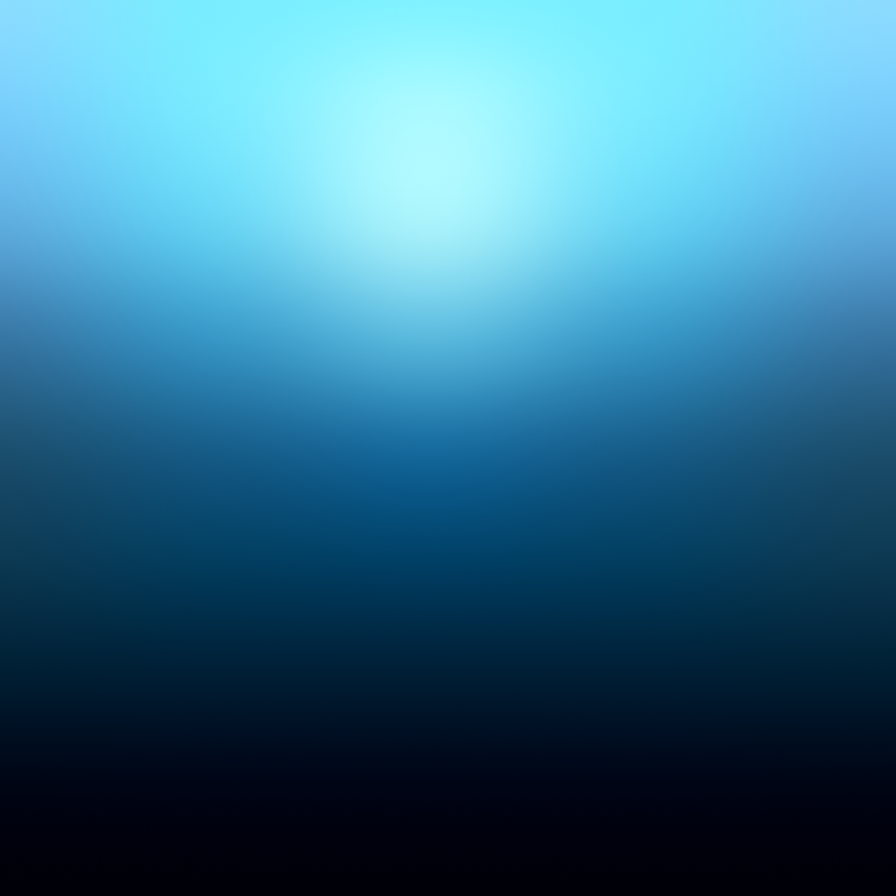
Give the GLSL for this background, as a Shadertoy shader.

```glsl
const float GLOW_X = 0.48;         // horizontal centre of the light
const float GLOW_WIDTH = 0.17;     // falloff of the bright core
const float EDGE_START = 0.22;     // distance where the side tint begins
const float EDGE_END = 0.52;       // distance where the side tint is full
const float DITHER = 1.0 / 255.0;  // grain that hides banding

const int STOPS = 9;

// Vertical gradients, evenly spaced from bottom to top
const vec3 CORE[STOPS] = vec3[STOPS](
    vec3(0.00, 0.00, 0.03), vec3(0.00, 0.02, 0.085), vec3(0.00, 0.12, 0.21),
    vec3(0.00, 0.25, 0.40), vec3(0.09, 0.42, 0.62), vec3(0.36, 0.73, 0.87),
    vec3(0.66, 0.95, 0.985), vec3(0.67, 0.98, 1.00), vec3(0.50, 0.95, 1.00));

const vec3 WATER[STOPS] = vec3[STOPS](
    vec3(0.00, 0.00, 0.03), vec3(0.00, 0.02, 0.085), vec3(0.00, 0.12, 0.21),
    vec3(0.01, 0.24, 0.37), vec3(0.09, 0.36, 0.53), vec3(0.20, 0.58, 0.77),
    vec3(0.36, 0.81, 0.95), vec3(0.45, 0.91, 1.00), vec3(0.47, 0.93, 1.00));

const vec3 SIDE[STOPS] = vec3[STOPS](
    vec3(0.00, 0.00, 0.03), vec3(0.00, 0.02, 0.08), vec3(0.00, 0.12, 0.20),
    vec3(0.05, 0.22, 0.32), vec3(0.11, 0.31, 0.43), vec3(0.22, 0.46, 0.64),
    vec3(0.37, 0.67, 0.87), vec3(0.47, 0.80, 0.98), vec3(0.55, 0.86, 1.00));

// Smooth Catmull-Rom curve through the stops of a gradient
vec3 sampleGradient(vec3 stops[STOPS], float height) {
    float position = clamp(height, 0.0, 1.0) * float(STOPS - 1);
    int i = min(int(position), STOPS - 2);
    float t = position - float(i);
    vec3 a = stops[max(i - 1, 0)];
    vec3 b = stops[i];
    vec3 c = stops[i + 1];
    vec3 d = stops[min(i + 2, STOPS - 1)];
    vec3 curve = b + 0.5 * t * (c - a
        + t * (2.0 * a - 5.0 * b + 4.0 * c - d
        + t * (3.0 * (b - c) + d - a)));
    return clamp(curve, 0.0, 1.0);
}

float hash(vec2 p) {
    vec3 q = fract(vec3(p.xyx) * 0.1031);
    q += dot(q, q.yzx + 33.33);
    return fract((q.x + q.y) * q.z);
}

void mainImage(out vec4 fragColor, in vec2 fragCoord) {
    vec2 uv = fragCoord / iResolution.xy;
    float offset = abs(uv.x - GLOW_X);

    // Side tint over the water
    vec3 color = mix(sampleGradient(WATER, uv.y), sampleGradient(SIDE, uv.y),
                     smoothstep(EDGE_START, EDGE_END, offset));

    // Bright core of the light
    float spread = offset / GLOW_WIDTH;
    color = mix(color, sampleGradient(CORE, uv.y), exp(-spread * spread));

    // Fine grain
    color += (hash(fragCoord) - 0.5) * DITHER;
    fragColor = vec4(clamp(color, 0.0, 1.0), 1.0);
}
```
